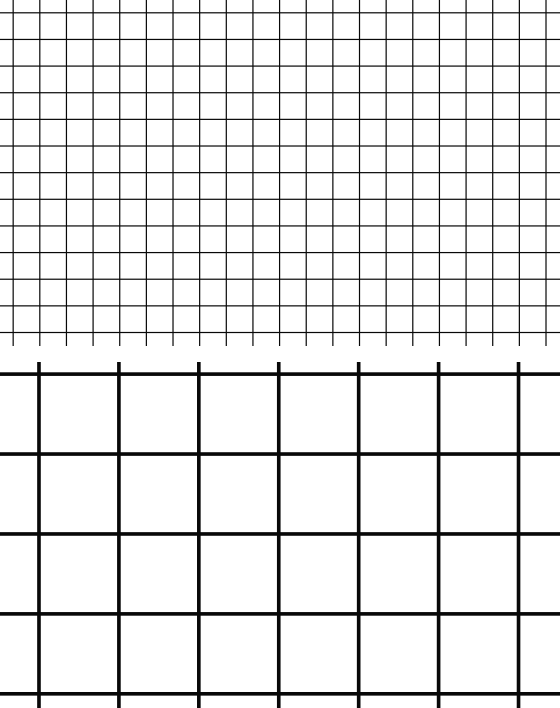
Top, the full canvas; bottom, a detail of the centre.
Reproduce this pattern procedurally as a Shadertoy shader.

```glsl
#define CELL_SIZE 0.0770
#define LINE_WIDTH 0.0035
#define GRID_CENTER vec2(-0.0012, 0.0010)
#define PAPER_COLOR vec3(1.0)
#define INK_COLOR vec3(0.03)

// Signed offset to the nearest grid line on each axis
vec2 gridOffset(vec2 p) {
    return (fract(p / CELL_SIZE + 0.5) - 0.5) * CELL_SIZE;
}

// Fraction of a pixel covered by a line, per axis
vec2 lineCoverage(vec2 offset, float pixel) {
    vec2 upper = min(offset + 0.5 * pixel, vec2(0.5 * LINE_WIDTH));
    vec2 lower = max(offset - 0.5 * pixel, vec2(-0.5 * LINE_WIDTH));
    return clamp((upper - lower) / pixel, 0.0, 1.0);
}

void mainImage(out vec4 fragColor, in vec2 fragCoord) {
    // Centered coordinates in units of canvas height
    float pixel = 1.0 / iResolution.y;
    vec2 p = (fragCoord - 0.5 * iResolution.xy) * pixel;

    // Union of the vertical and horizontal rules
    vec2 coverage = lineCoverage(gridOffset(p - GRID_CENTER), pixel);
    float ink = 1.0 - (1.0 - coverage.x) * (1.0 - coverage.y);

    fragColor = vec4(mix(PAPER_COLOR, INK_COLOR, ink), 1.0);
}
```
